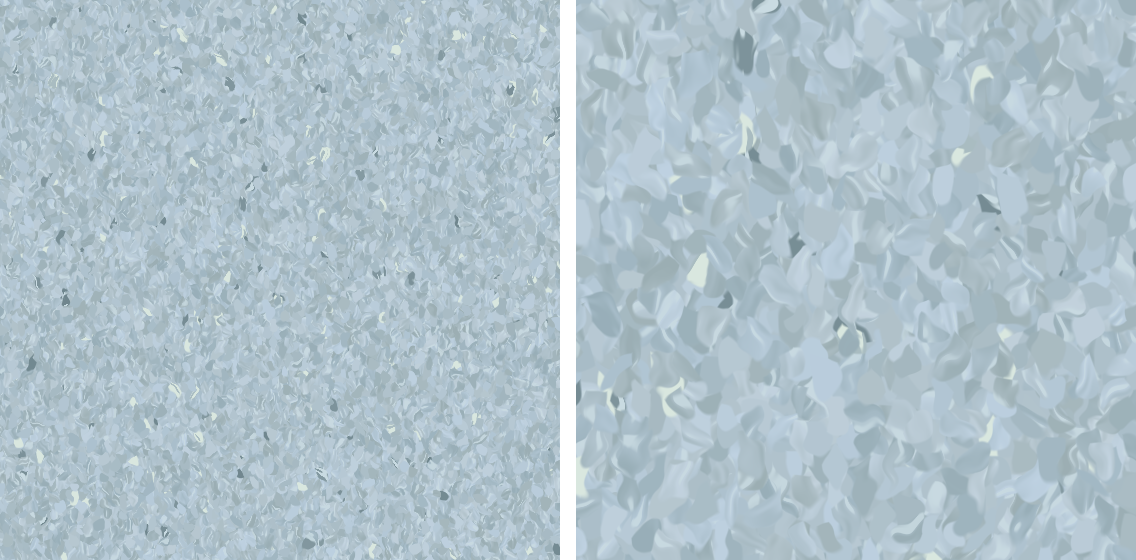
Left, the full canvas; right, a detail of the centre.
Give the GLSL for this texture, as a Shadertoy shader.

```glsl
const float CELLS = 45.0;          // chip cells across the canvas
const int LAYERS = 5;              // overlapping coats of chips
const float EDGE = 0.0008;         // edge softness in canvas units
const float WARP = 0.32;           // raggedness of outlines, in cells
const float TILT = 1.35;           // largest lean from vertical, radians
const float STREAK_FREQ = 6.5;     // streaks per cell across a chip
const float STREAK_SHARE = 0.6;    // part of the chips that are marbled
const float DARK_SHARE = 0.011;
const float CREAM_SHARE = 0.010;
const vec2 HALF_MIN = vec2(0.20, 0.40);
const vec2 HALF_MAX = vec2(0.42, 0.78);

const vec3 SHADE = vec3(0.615, 0.695, 0.725);
const vec3 MIST = vec3(0.69, 0.76, 0.80);
const vec3 PALE = vec3(0.735, 0.805, 0.855);
const vec3 HIGHLIGHT = vec3(0.79, 0.86, 0.885);
const vec3 DARK = vec3(0.43, 0.52, 0.55);
const vec3 CREAM = vec3(0.85, 0.905, 0.875);
const vec3 BLUE_TINT = vec3(-0.008, 0.0, 0.012);

// Integer hash: three random values for a lattice point
vec3 hash3(vec3 p) {
    uvec3 v = uvec3(ivec3(floor(p))) * 1664525u + 1013904223u;
    v.x += v.y * v.z;
    v.y += v.z * v.x;
    v.z += v.x * v.y;
    v ^= v >> 16u;
    v.x += v.y * v.z;
    v.y += v.z * v.x;
    v.z += v.x * v.y;
    return vec3(v >> 8u) / 16777216.0;
}

// Smooth value noise with three channels
vec3 noise3(vec2 p, float seed) {
    vec2 i = floor(p);
    vec2 f = fract(p);
    f = f * f * (3.0 - 2.0 * f);
    vec3 low = mix(hash3(vec3(i, seed)), hash3(vec3(i + vec2(1, 0), seed)), f.x);
    vec3 high = mix(hash3(vec3(i + vec2(0, 1), seed)), hash3(vec3(i + 1.0, seed)), f.x);
    return mix(low, high, f.y);
}

// Colour inside one chip: plain, marbled or a rare accent
vec3 chipColor(vec2 q, vec3 pick, float seed) {
    vec2 grain = vec2(q.x * STREAK_FREQ, q.y * 1.3) + pick.xy * 60.0;
    float streak = noise3(grain, seed).x;
    float marbled = step(pick.y, STREAK_SHARE);
    float tone = pick.x * 1.12 - 0.02 + marbled * (streak - 0.5) * 0.8;
    vec3 color = mix(SHADE, PALE, clamp(tone, -0.1, 1.15));
    color += BLUE_TINT * (fract(pick.y * 17.0) * 2.0 - 1.0);
    color = mix(color, HIGHLIGHT, marbled * 0.8 * smoothstep(0.70, 0.88, streak));

    float vein = smoothstep(0.55, 0.72, streak) * marbled;
    if (pick.z < DARK_SHARE) {
        color = mix(mix(DARK, SHADE, pick.x * 0.5), HIGHLIGHT, vein);
    } else if (pick.z > 1.0 - CREAM_SHARE) {
        color = mix(CREAM, SHADE, vein * 0.8);
    }
    return color;
}

// Signed distance to a bent oval with one slanted, cut end
float chipDistance(vec2 q, vec2 halfSize, float cut) {
    float oval = (length(q / halfSize) - 1.0) * halfSize.x;
    float slant = (q.y + cut * q.x - halfSize.y * 0.65) / sqrt(1.0 + cut * cut);
    return max(oval, slant);
}

void mainImage(out vec4 fragColor, in vec2 fragCoord) {
    vec2 uv = fragCoord / iResolution.y;
    float soft = max(EDGE, 0.6 / iResolution.y) * CELLS;
    vec3 color = MIST;

    for (int layer = 0; layer < LAYERS; layer++) {
        float seed = float(layer) * 3.0;
        vec2 p = uv * CELLS + float(layer) * vec2(0.37, 0.61);
        p += (noise3(p * 2.2, seed + 40.0).xy - 0.5) * WARP;
        vec2 home = floor(p);

        // Paint neighbouring chips in a fixed order
        for (int y = -1; y <= 1; y++) {
            for (int x = -1; x <= 1; x++) {
                vec2 cell = home + vec2(x, y);
                vec3 place = hash3(vec3(cell, seed));
                vec3 form = hash3(vec3(cell, seed + 1.0));
                vec3 pick = hash3(vec3(cell, seed + 2.0));

                float angle = (place.z + form.z - 1.0) * TILT;
                float c = cos(angle);
                float s = sin(angle);
                vec2 q = mat2(c, s, -s, c) * (p - cell - place.xy);
                q.x += (form.x - 0.5) * 0.7 * q.y * q.y;
                vec2 halfSize = mix(HALF_MIN, HALF_MAX, form.xy);

                float d = chipDistance(q, halfSize, (form.z - 0.5) * 2.4);
                float cover = 1.0 - smoothstep(-soft, soft, d);
                if (cover > 0.0) {
                    color = mix(color, chipColor(q, pick, seed + 60.0), cover);
                }
            }
        }
    }
    fragColor = vec4(color, 1.0);
}
```
